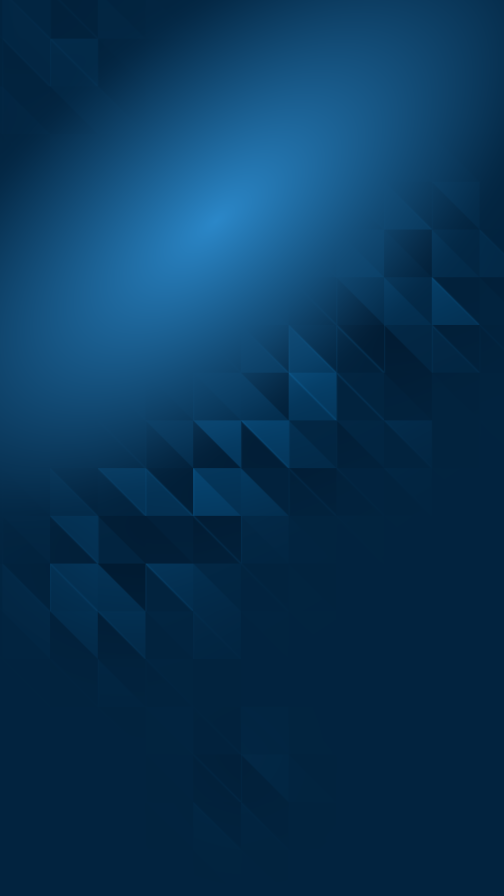
This background is drawn by a Shadertoy shader. Its source:

```glsl
// Slanted blue glow on deep navy, with a faint mosaic of split square tiles.

// Lengths are in canvas heights.
const vec3  NAVY        = vec3(0.008, 0.138, 0.245);
const vec3  GLOW_BLUE   = vec3(0.168, 0.530, 0.785);
const vec3  TILE_TINT   = vec3(0.015, 0.135, 0.205);
const vec3  LINE_TINT   = vec3(0.020, 0.130, 0.190);

const vec2  GLOW_CENTER = vec2(0.241, 0.753);
const vec2  GLOW_RADII  = vec2(0.450, 0.212);
const float GLOW_ANGLE  = 0.70;

const float TILE_SIZE   = 0.05326;
const vec2  TILE_ORIGIN = vec2(0.0026, -0.0018);
const float LINE_WIDTH  = 0.0012;

const vec2  BAND_START  = vec2(0.469, 0.674);
const vec2  BAND_END    = vec2(0.143, 0.362);
const float BAND_WIDTH  = 0.088;
const vec2  TOP_PATCH   = vec2(0.065, 0.948);
const vec2  LOW_PATCH   = vec2(0.267, 0.128);

float hash(vec2 p) {
    vec3 q = fract(vec3(p.xyx) * 0.1031);
    q += dot(q, q.yzx + 33.33);
    return fract((q.x + q.y) * q.z);
}

float segmentDistance(vec2 p, vec2 a, vec2 b) {
    vec2 ab = b - a;
    return length(p - a - ab * clamp(dot(p - a, ab) / dot(ab, ab), 0.0, 1.0));
}

float bell(float dist, float width) {
    return exp(-dist * dist / (width * width));
}

// Linear falloff inside a rotated ellipse, eased at its rim.
float glowAmount(vec2 p) {
    float c = cos(GLOW_ANGLE), s = sin(GLOW_ANGLE);
    vec2 d = p - GLOW_CENTER;
    vec2 local = vec2(c * d.x + s * d.y, c * d.y - s * d.x);
    float t = 1.0 - length(local / GLOW_RADII);
    return 0.5 * (t + sqrt(t * t + 0.006));
}

// How visible the mosaic is around a point.
float mosaicStrength(vec2 p) {
    return bell(segmentDistance(p, BAND_START, BAND_END), BAND_WIDTH)
         + 0.35 * bell(distance(p, TOP_PATCH), 0.075)
         + 0.40 * bell(distance(p, LOW_PATCH), 0.055);
}

// Signed brightness of one triangular half; a few halves darken.
float halfShade(vec2 id, float side) {
    float h = hash(id + vec2(17.0 * side + 5.0, 31.0 * side + 9.0));
    return h * h * 1.15 - 0.28;
}

// Tint of one tile; local runs from 0 to 1 across it.
vec3 tileColor(vec2 id, vec2 local, float pixel) {
    float diagonal = (local.x + local.y - 1.0) * TILE_SIZE * 0.7071;
    float upper = smoothstep(-pixel, pixel, diagonal);
    float shade = mix(halfShade(id, 0.0), halfShade(id, 1.0), upper);
    shade *= 0.75 + 0.35 * local.y;

    // Hairlines on some diagonals and left sides
    float width = max(LINE_WIDTH, pixel);
    float crease = bell(diagonal, width) * step(0.45, hash(id + 71.0));
    float side = bell(local.x * TILE_SIZE, width) * step(0.60, hash(id + 113.0));
    return TILE_TINT * shade + LINE_TINT * 0.4 * max(crease, side);
}

// Blends neighbouring tiles by coverage so that their sides stay smooth.
vec3 mosaic(vec2 p, float pixel) {
    vec2 grid = (p - TILE_ORIGIN) / TILE_SIZE;
    vec2 home = floor(grid);
    float soft = pixel / TILE_SIZE;
    vec3 sum = vec3(0.0);
    for (int y = -1; y <= 1; y++) {
        for (int x = -1; x <= 1; x++) {
            vec2 id = home + vec2(x, y);
            vec2 local = grid - id;
            vec2 cover = clamp((0.5 - abs(local - 0.5)) / soft + 0.5, 0.0, 1.0);
            vec2 center = TILE_ORIGIN + (id + 0.5) * TILE_SIZE;
            float strength = mosaicStrength(mix(center, p, 0.4));
            sum += cover.x * cover.y * strength * tileColor(id, local, pixel);
        }
    }
    return sum;
}

void mainImage(out vec4 fragColor, in vec2 fragCoord) {
    float pixel = 1.0 / iResolution.y;
    vec2 p = fragCoord * pixel;

    float glow = glowAmount(p);
    vec3 color = mix(NAVY, GLOW_BLUE, glow);
    color += mosaic(p, pixel) * (1.0 - smoothstep(0.05, 0.5, glow));

    fragColor = vec4(clamp(color, 0.0, 1.0), 1.0);
}
```
